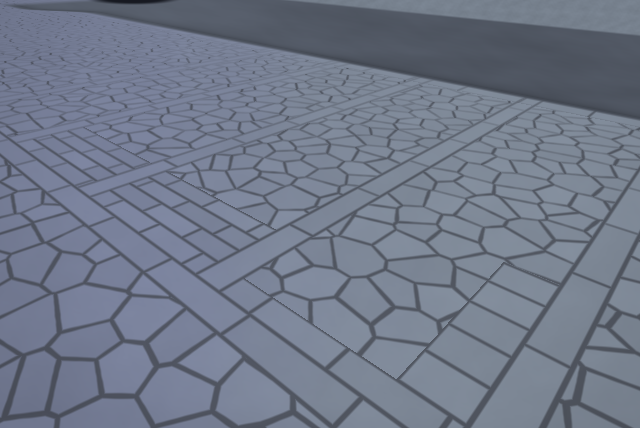
Reproduce this texture procedurally as a Shadertoy shader.

```glsl
// Ground axes: u is constant along the cross strips, v along the long band.
const vec2 VANISH_X = vec2(1.816, -0.596);   // x of the two vanishing points
const float HORIZON_RISE = 0.117;
const float HORIZON_TILT = 0.0162;
const float STRIP_START = -0.50;
const float STRIP_PERIOD = 1.15;
const float STRIP_WIDTH = 0.16;
const vec2 BAND = vec2(1.245, 1.40);
const float BORDER_TOP = 1.54;
const float KERB = 5.35;
const vec2 ROAD = vec2(5.6, 11.9);
const float STONE_SIZE = 0.21;
const float JITTER = 0.82;
const float HALF_JOINT = 0.0085;
const float BLUR = 0.0032;

const vec3 STONE_BLUE = vec3(0.465, 0.495, 0.595);
const vec3 STONE_GREY = vec3(0.490, 0.530, 0.585);
const vec3 JOINT = vec3(0.265, 0.280, 0.315);
const vec3 ASPHALT = vec3(0.305, 0.330, 0.375);
const vec3 FAR_GROUND = vec3(0.465, 0.505, 0.555);
const vec3 TYRE = vec3(0.09, 0.10, 0.13);

float hash(vec2 p) {
    vec3 q = fract(p.xyx * vec3(0.1031, 0.1030, 0.0973));
    q += dot(q, q.yzx + 33.33);
    return fract((q.x + q.y) * q.z);
}

vec2 hash2(vec2 p) {
    return vec2(hash(p), hash(p + 57.3));
}

float layeredSines(vec2 p) {
    float sum = 0.0, gain = 0.5;
    for (int i = 0; i < 4; i++) {
        sum += gain * sin(p.x + 1.7 * sin(p.y)) * sin(p.y + 0.8 * p.x);
        p = mat2(1.6, 1.2, -1.2, 1.6) * p + 2.3;
        gain *= 0.55;
    }
    return sum;
}

// Joint coverage from a ground distance; slope converts it to canvas units.
float joint(float dist, vec2 normal, mat2 slopes, float halfWidth) {
    float slope = length(slopes * normal);
    float d = abs(dist) / slope, w = halfWidth / slope;
    float line = 1.0 - smoothstep(max(w - BLUR, 0.0), w + BLUR, d);
    return line * min(1.0, 1.4 * w / BLUR);
}

// Irregular paving: x is joint coverage, y is a tone for each stone.
vec2 crazyPaving(vec2 g, mat2 slopes) {
    vec2 p = g / STONE_SIZE, cell = floor(p), nearest = vec2(0.0), home = cell;
    float best = 9.0;
    for (int j = -1; j <= 1; j++)
    for (int i = -1; i <= 1; i++) {
        vec2 c = cell + vec2(i, j);
        vec2 r = c + 0.5 + JITTER * (hash2(c) - 0.5) - p;
        if (dot(r, r) < best) { best = dot(r, r); nearest = r; home = c; }
    }
    float width = HALF_JOINT * (1.15 + 0.5 * layeredSines(g * 9.0));
    float cover = 0.0;
    for (int j = -2; j <= 2; j++)
    for (int i = -2; i <= 2; i++) {
        vec2 c = home + vec2(i, j);
        vec2 r = c + 0.5 + JITTER * (hash2(c) - 0.5) - p;
        vec2 across = r - nearest;
        if (dot(across, across) < 1e-5) continue;
        vec2 n = normalize(across);
        float d = dot(0.5 * (r + nearest), n) * STONE_SIZE;
        cover = max(cover, joint(d, n, slopes, width));
    }
    return vec2(cover, hash(home + 9.1));
}

// Rectangular slabs in rows, each row shifted by the stagger.
vec2 slabs(vec2 g, vec2 size, float stagger, mat2 slopes) {
    vec2 p = g / size;
    p.x += stagger * hash(vec2(floor(p.y), 3.0));
    vec2 d = size * (0.5 - abs(fract(p) - 0.5));
    float cover = max(joint(d.x, vec2(1, 0), slopes, HALF_JOINT),
                      joint(d.y, vec2(0, 1), slopes, HALF_JOINT));
    return vec2(cover, hash(floor(p) + 21.0));
}

vec2 paving(vec2 g, mat2 slopes) {
    float across = mod(STRIP_START - g.x, STRIP_PERIOD);
    float panel = floor((STRIP_START - g.x) / STRIP_PERIOD);
    bool beyond = g.y > BAND.y;
    vec2 result;
    if (g.y > BAND.x && !beyond)
        result = slabs(g - vec2(0.1, BAND.x), vec2(0.52, BAND.y - BAND.x), 0.0, slopes);
    else if (g.y > KERB)
        result = slabs(g - vec2(0.0, KERB), vec2(0.6, ROAD.x - KERB), 0.0, slopes);
    else if (beyond && across < STRIP_WIDTH && panel < 5.0)
        result = slabs(vec2(across, g.y - BAND.y), vec2(STRIP_WIDTH, 0.62), 0.0, slopes);
    else if (beyond && panel == 0.0 && g.y < BORDER_TOP)
        result = slabs(g - vec2(0.05, BAND.y), vec2(0.38, BORDER_TOP - BAND.y), 0.0, slopes);
    else if (panel == 0.0 && beyond && g.y < 2.5 && across < 0.40)
        result = slabs(vec2(across - STRIP_WIDTH, g.y - BORDER_TOP), vec2(0.24, 0.19), 0.0, slopes);
    else if (panel >= 1.0 && panel < 3.0 && beyond && g.y < 1.93)
        result = slabs(g - vec2(0.0, BAND.y), vec2(0.36, 0.132), 1.0, slopes);
    else
        result = crazyPaving(g, slopes);

    // Continuous joints beside the band and strips.
    float edge = max(joint(g.y - BAND.x, vec2(0, 1), slopes, HALF_JOINT),
                     joint(g.y - BAND.y, vec2(0, 1), slopes, HALF_JOINT));
    float stripEdge = min(abs(across - STRIP_WIDTH), min(across, STRIP_PERIOD - across));
    if (beyond && panel < 5.0)
        edge = max(edge, joint(stripEdge, vec2(1, 0), slopes, HALF_JOINT));
    return vec2(max(result.x, edge), result.y);
}

void mainImage(out vec4 fragColor, in vec2 fragCoord) {
    // Perspective from the canvas, y downward, to the ground.
    vec2 p = vec2(fragCoord.x, iResolution.y - fragCoord.y) / iResolution.y;
    float depth = p.y + HORIZON_RISE - HORIZON_TILT * p.x;
    vec2 g = (p.x - VANISH_X) / depth;
    mat2 slopes = mat2(1.0 + HORIZON_TILT * g.x, -g.x,
                       1.0 + HORIZON_TILT * g.y, -g.y) / depth;

    // Stone tones, with detail fading into the distance.
    vec2 stone = paving(g, slopes);
    float nearby = smoothstep(0.12, 0.6, depth);
    vec3 color = mix(STONE_BLUE, STONE_GREY, smoothstep(0.2, 1.1, p.x + 0.15 * layeredSines(p * 5.0)));
    color *= 1.0 + 0.065 * (stone.y - 0.5) * nearby + 0.018 * layeredSines(p * vec2(16.0, 23.0));
    color = mix(color, JOINT, 0.8 * stone.x);
    color *= 1.03 - 0.13 * smoothstep(0.45, 1.05, length((p - vec2(0.78, 0.42)) * vec2(0.9, 1.1)));

    // Road, its kerb shadow and the ground beyond.
    float slope = length(slopes[1]);
    float nearEdge = ROAD.x - 0.9 * (1.0 - smoothstep(-13.0, -11.0, g.x));
    float fromRoad = (g.y - nearEdge) / slope;
    float onRoad = smoothstep(-BLUR, BLUR, fromRoad) * smoothstep(-14.6, -13.4, g.x);
    float streaks = layeredSines(p * vec2(7.0, 34.0) + vec2(0.0, -5.0 * p.x));
    vec3 road = ASPHALT * (1.02 + 0.07 * streaks + 0.10 * smoothstep(1.1, 0.3, p.x) * step(p.x, 1.1));
    road *= 1.0 - 0.18 * exp(-abs(fromRoad - 0.006) / 0.006);
    float beyondRoad = smoothstep(-BLUR, BLUR, (g.y - ROAD.y) / slope);
    vec3 farGround = FAR_GROUND * (1.0 + 0.05 * layeredSines(p * vec2(60.0, 110.0)));
    color = mix(color, mix(road, farGround, beyondRoad), onRoad);

    // Tyre shadow at the top.
    float tyre = length((p - vec2(0.312, -0.004)) / vec2(0.10, 0.014));
    color = mix(color, TYRE, 1.0 - smoothstep(0.65, 1.2, tyre));
    fragColor = vec4(color, 1.0);
}
```
